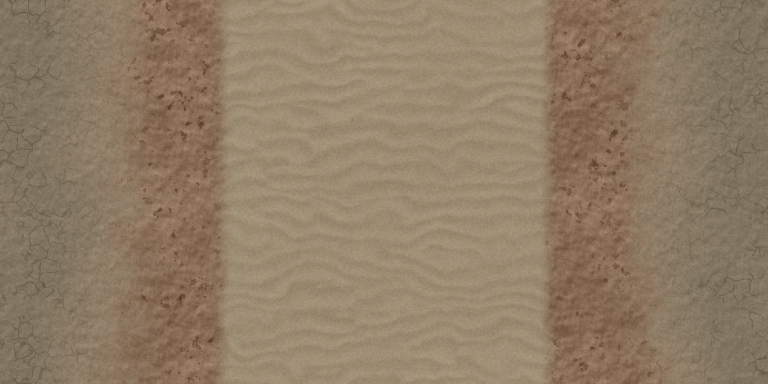
This texture is drawn by a Shadertoy shader. Its source:

```glsl
// Layout, in canvas heights
const float TRACK_CENTER = 1.003;
const float SAND_HALF_WIDTH = 0.424;
const float SAND_EDGE_BLUR = 0.024;
const float DIRT_HALF_WIDTH = 0.658;
const float DIRT_EDGE_BLUR = 0.085;
const float DIRT_FLARE = 0.035;

// Surface detail
const float RIPPLE_COUNT = 21.0;
const float RIPPLE_DEPTH = 0.062;
const float CRACK_CELLS = 25.0;
const float CRACK_WIDTH = 0.10;
const float CRACK_DEPTH = 0.075;
const float DIRT_BAND_PERIOD = 0.5;
const float DIRT_RELIEF = 0.20;
const float CLAY_RELIEF = 0.10;
const float PIT_DEPTH = 0.13;
const float GRAIN_SCALE = 250.0;
const float GRAIN_DEPTH = 0.046;

// Palette
const vec3 SAND = vec3(0.608, 0.548, 0.447);
const vec3 DIRT_LIGHT = vec3(0.575, 0.465, 0.372);
const vec3 DIRT_DARK = vec3(0.500, 0.388, 0.300);
const vec3 CLAY_WARM = vec3(0.570, 0.496, 0.408);
const vec3 CLAY_GREY = vec3(0.500, 0.457, 0.380);

const float TAU = 6.2831853;
const mat2 TURN = mat2(0.8, 0.6, -0.6, 0.8);

vec2 hash22(vec2 p) {
    vec3 q = fract(p.xyx * vec3(0.1031, 0.1030, 0.0973));
    q += dot(q, q.yzx + 33.33);
    return fract((q.xx + q.yz) * q.zy);
}

float noise(vec2 p) {
    vec2 i = floor(p), f = fract(p);
    vec2 u = f * f * f * (f * (f * 6.0 - 15.0) + 10.0);
    float low = mix(hash22(i).x, hash22(i + vec2(1, 0)).x, u.x);
    float high = mix(hash22(i + vec2(0, 1)).x, hash22(i + vec2(1, 1)).x, u.x);
    return mix(low, high, u.y);
}

float fbm(vec2 p) {
    float sum = 0.0, amp = 0.5;
    for (int i = 0; i < 5; i++) {
        sum += amp * noise(p);
        p = 2.0 * TURN * p + 17.3;
        amp *= 0.5;
    }
    return sum;
}

// Slope of the ground as lit from above
float relief(vec2 p) {
    return fbm(p) - fbm(p + vec2(-0.2, 0.45));
}

// Distance to the nearest border between Voronoi cells
float cellBorder(vec2 p) {
    vec2 base = floor(p), f = fract(p), nearest = vec2(0), nearestCell = vec2(0);
    float best = 8.0;
    for (int y = -1; y <= 1; y++)
    for (int x = -1; x <= 1; x++) {
        vec2 cell = vec2(x, y);
        vec2 r = cell + hash22(base + cell) - f;
        if (dot(r, r) < best) {
            best = dot(r, r);
            nearest = r;
            nearestCell = cell;
        }
    }
    float border = 8.0;
    for (int y = -2; y <= 2; y++)
    for (int x = -2; x <= 2; x++) {
        vec2 cell = nearestCell + vec2(x, y);
        vec2 r = cell + hash22(base + cell) - f;
        vec2 gap = r - nearest;
        if (dot(gap, gap) > 1e-4)
            border = min(border, dot(0.5 * (r + nearest), normalize(gap)));
    }
    return border;
}

// One train of wind ripples: a steep shaded foot and a long soft back
float ripples(vec2 p, float seed) {
    float warp = 1.1 * noise(p * vec2(6.0, 7.0) + seed)
               + 0.8 * noise(TURN * p * vec2(13.0, 15.0) + seed)
               + 0.25 * noise(p * vec2(30.0, 34.0) + seed);
    float f = fract(p.y * RIPPLE_COUNT + warp);
    return smoothstep(0.0, 0.32, f) * (1.0 - smoothstep(0.36, 1.0, f)) - 0.48;
}

// Two trains interleave, so that crests fork and end
vec3 sandColor(vec2 p) {
    float choice = smoothstep(0.4, 0.6, noise(p * vec2(8.0, 13.0) + 90.0));
    float ripple = mix(ripples(p, 3.0), ripples(p, 47.0), choice);
    float strength = mix(0.4, 1.0, noise(p * vec2(7.0, 12.0) + 80.0));
    return SAND + RIPPLE_DEPTH * strength * ripple + 0.02 * (fbm(p * 5.0 + 11.0) - 0.48);
}

// Loose red earth with lit clods and dark pits
vec3 dirtColor(vec2 p) {
    float band = 0.5 + 0.5 * cos(TAU * (p.y - 0.95) / DIRT_BAND_PERIOD);
    float patches = fbm(TURN * p * vec2(11.0, 15.0) + 5.0);
    float light = clamp(0.5 + 1.5 * (patches - 0.48) + 0.3 * (band - 0.5), 0.0, 1.0);
    float pits = smoothstep(0.60, 0.74, fbm(TURN * p * 62.0 + 8.0));
    pits *= smoothstep(0.35, 0.6, patches);
    return mix(DIRT_DARK, DIRT_LIGHT, light) + DIRT_RELIEF * relief(p * 46.0) - PIT_DEPTH * pits;
}

// Dry clay, greyer and more cracked away from the track
vec3 clayColor(vec2 p, float d) {
    float outward = smoothstep(DIRT_HALF_WIDTH, 0.95, d);
    float patches = fbm(p * 4.5 + 21.0) - 0.48;
    vec3 color = mix(CLAY_WARM, CLAY_GREY, clamp(outward + 1.2 * patches, 0.0, 1.0));
    vec2 bend = vec2(noise(p * 50.0), noise(p * 50.0 + 9.0)) - 0.5;
    float crack = 1.0 - smoothstep(0.0, CRACK_WIDTH, cellBorder(p * CRACK_CELLS + 0.6 * bend));
    crack *= smoothstep(0.2, 0.75, noise(TURN * p * 22.0 + 60.0)) * mix(0.3, 1.0, outward);
    return color - CRACK_DEPTH * crack + CLAY_RELIEF * relief(p * 52.0);
}

void mainImage(out vec4 fragColor, in vec2 fragCoord) {
    vec2 p = fragCoord / iResolution.y;
    float d = abs(p.x - TRACK_CENTER);
    // Ragged borders between the three grounds
    float ragged = fbm(TURN * p * 14.0 + 31.0) - 0.48;
    float dirtEdge = DIRT_HALF_WIDTH + 0.17 * ragged + DIRT_FLARE * (1.0 - smoothstep(0.0, 0.2, p.y));
    float clay = smoothstep(-DIRT_EDGE_BLUR, DIRT_EDGE_BLUR, d - dirtEdge);
    float sandEdge = SAND_HALF_WIDTH + 0.025 * ragged;
    float sand = 1.0 - smoothstep(-SAND_EDGE_BLUR, SAND_EDGE_BLUR, d - sandEdge);
    vec3 color = mix(dirtColor(p), clayColor(p, d), clay);
    color = mix(color, sandColor(p), sand);
    color += GRAIN_DEPTH * (noise(p * GRAIN_SCALE) - 0.5);
    fragColor = vec4(color, 1.0);
}
```
